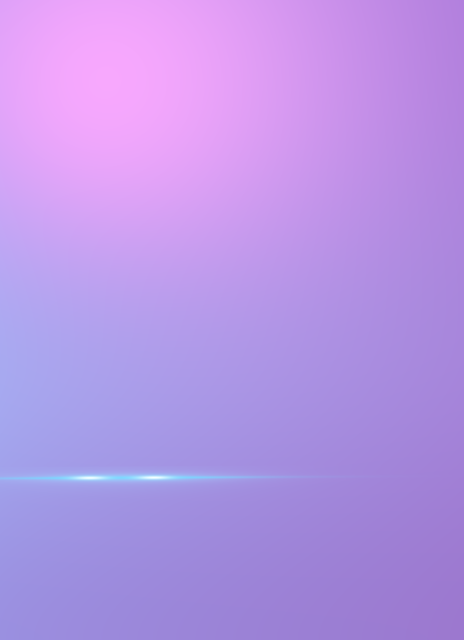
A Shadertoy shader for this background:

```glsl
const vec3 PINK = vec3(0.99, 0.665, 1.0);
const vec3 HALO_BLUE = vec3(0.65, 0.79, 0.99);
const vec3 LINE_CYAN = vec3(0.48, 0.84, 1.0);
const vec3 CORE_WHITE = vec3(0.96, 1.0, 1.0);

// Elliptical Gaussian falloff, 1 at the centre
float glow(vec2 p, vec2 centre, vec2 radius) {
    vec2 d = (p - centre) / radius;
    return exp(-dot(d, d));
}

// Smooth vertical blend of three colours with a movable middle stop
vec3 ramp(vec3 low, vec3 middle, vec3 high, float stop, float t) {
    vec3 lower = mix(low, middle, smoothstep(0.0, stop, t));
    return mix(lower, high, smoothstep(stop, 1.0, t));
}

// Cool left side blended into a violet right side
vec3 backdrop(vec2 uv) {
    vec3 left = ramp(vec3(0.605, 0.565, 0.88), vec3(0.64, 0.665, 0.94),
                     vec3(0.76, 0.60, 0.95), 0.43, uv.y);
    vec3 right = ramp(vec3(0.61, 0.47, 0.81), vec3(0.645, 0.52, 0.855),
                      vec3(0.66, 0.48, 0.85), 0.47, uv.y);
    return mix(left, right, pow(uv.x, 0.85));
}

// Thin horizontal flare: soft halo, bright line, evenly spaced hot cores
vec3 addFlare(vec3 colour, vec2 p, vec2 centre, float pixel) {
    vec2 q = p - centre;
    q.y -= 0.005 * q.x;

    // The halo is cut off above and fades gently below
    float upperCut = 1.0 - smoothstep(0.0165, 0.0165 + 1.5 * pixel, q.y);
    float halo = 0.22 * upperCut * glow(q, vec2(0.0, -0.002), vec2(0.19, 0.019));
    halo += 0.55 * glow(q, vec2(0.0), vec2(0.17, 0.0075));
    colour = mix(colour, HALO_BLUE, halo);

    // The line tapers slowly to the right
    float thickness = max(0.0021, 0.75 * pixel);
    float reach = 1.0 - smoothstep(0.08, 0.30, abs(q.x));
    float line = glow(q, vec2(0.0), vec2(0.24, thickness));
    colour = mix(colour, LINE_CYAN, line * mix(0.6, 1.0, reach));

    for (int i = 0; i < 2; i++) {
        vec2 core = vec2(0.1 * float(i) - 0.05, 0.0);
        colour = mix(colour, LINE_CYAN, 0.7 * glow(q, core, vec2(0.052, 0.0042)));
        colour = mix(colour, CORE_WHITE, glow(q, core, vec2(0.026, 0.0028)));
    }
    return colour;
}

void mainImage(out vec4 fragColor, in vec2 fragCoord) {
    vec2 uv = fragCoord / iResolution.xy;
    float aspect = 372.0 / 512.0;
    vec2 p = uv * vec2(aspect, 1.0);
    float pixel = 1.0 / iResolution.y;

    vec3 colour = backdrop(uv);

    // Broad and concentrated pink light
    colour = mix(colour, PINK, 0.50 * glow(p, vec2(0.32, 0.88), vec2(0.35)));
    colour = mix(colour, PINK, 0.86 * glow(p, vec2(0.165, 0.875), vec2(0.22)));

    colour = addFlare(colour, p, vec2(0.191, 0.2535), pixel);
    fragColor = vec4(colour, 1.0);
}
```
